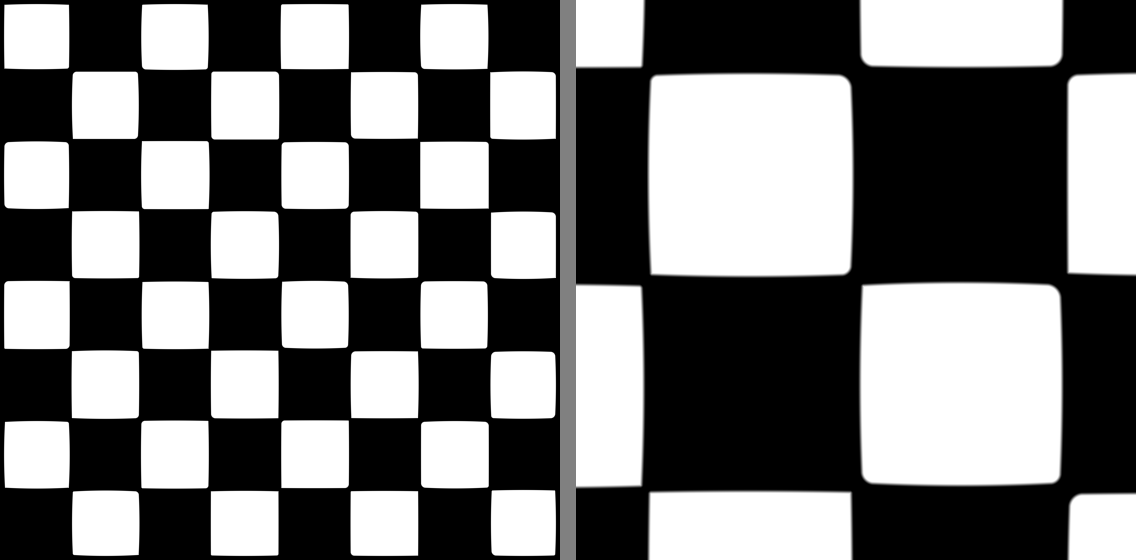
Left, the full canvas; right, a detail of the centre.
A WebGL 1 fragment shader for this pattern:

```glsl
precision highp float;

uniform vec2 u_resolution;

float hash(vec2 p) {
    return fract(sin(dot(p, vec2(127.1, 311.7))) * 43758.5453);
}

vec2 hash2(vec2 p) {
    return vec2(hash(p), hash(p + 17.3));
}

// Signed distance to a box with rounded corners
float roundedBox(vec2 p, vec2 halfSize, float radius) {
    vec2 q = abs(p) - halfSize + radius;
    return length(max(q, 0.0)) + min(max(q.x, q.y), 0.0) - radius;
}

// Distance to the hand-cut light square of one cell, in cell units
float squareDistance(vec2 grid, vec2 cell) {
    // Uneven gaps between cells, cut off by the outer frame
    vec2 low = max(cell + 0.008 + 0.015 * hash2(cell + 3.1), 0.047);
    vec2 high = min(cell + 0.992 - 0.015 * hash2(cell + 8.7), 7.953);
    vec2 halfSize = 0.5 * (high - low);
    vec2 p = grid - 0.5 * (low + high);

    // Sides bow slightly outwards
    vec2 along = min(abs(p) / halfSize, 1.0).yx;
    vec2 bow = 0.016 * hash2(cell + 21.9);

    // Each corner is worn by its own amount
    float wear = smoothstep(0.3, 0.9, hash(cell * 2.0 + step(0.0, p) + 40.5));
    return roundedBox(p, halfSize - bow * along * along, 0.006 + 0.055 * wear);
}

void main() {
    vec2 uv = gl_FragCoord.xy / u_resolution;

    // Eight by eight cells, pulled in a little from the frame
    vec2 grid = (uv - 0.5) * 7.975 + 4.0;
    grid = (grid - 4.0) * 1.006 + 4.0;
    vec2 cell = clamp(floor(grid), 0.0, 7.0);
    float isLight = mod(cell.x + cell.y, 2.0);

    float softness = max(0.011, 6.0 / min(u_resolution.x, u_resolution.y));
    float d = squareDistance(grid, cell);
    float light = isLight * (1.0 - smoothstep(-softness, softness, d));

    gl_FragColor = vec4(vec3(light), 1.0);
}
```
